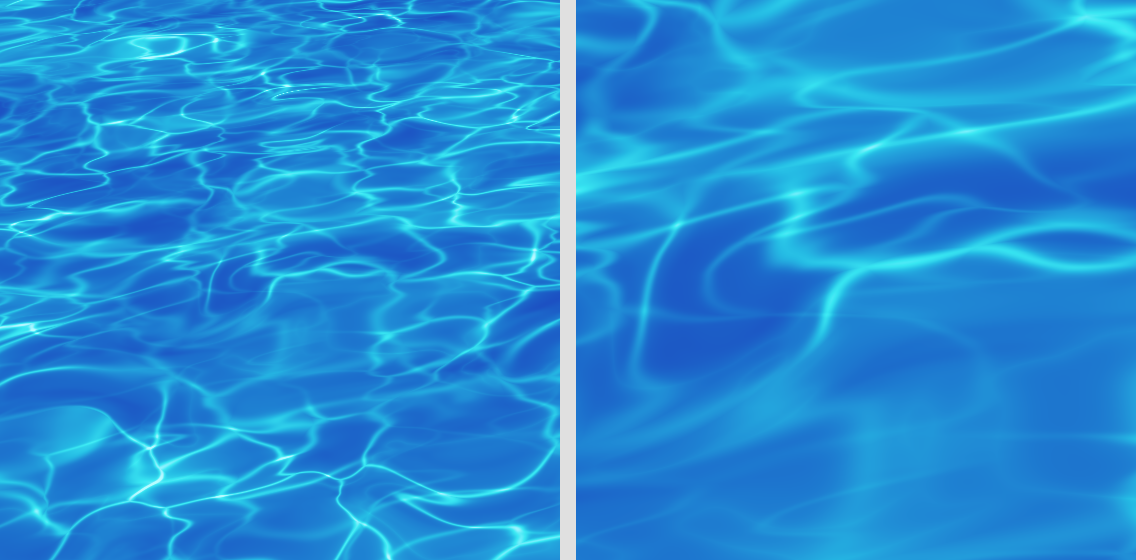
Left: the whole. Right: its middle third, enlarged.
This texture is drawn by a Shadertoy shader. Its source:

```glsl
vec2 hash2(vec2 p) {
    vec3 q = fract(p.xyx * vec3(0.1031, 0.1030, 0.0973));
    q += dot(q, q.yzx + 33.33);
    return fract((q.xx + q.yz) * q.zy);
}

float noise(vec2 p) {
    vec2 i = floor(p), f = fract(p);
    f = f * f * f * (f * (f * 6.0 - 15.0) + 10.0);
    return mix(mix(hash2(i).x, hash2(i + vec2(1, 0)).x, f.x),
               mix(hash2(i + vec2(0, 1)).x, hash2(i + vec2(1, 1)).x, f.x), f.y);
}

float fbm(vec2 p) {
    float sum = 0.0, amplitude = 0.5;
    for (int i = 0; i < 4; i++) {
        sum += amplitude * noise(p);
        p = mat2(1.6, 0.9, -0.9, 1.6) * p + 7.3;
        amplitude *= 0.5;
    }
    return sum / 0.9375;
}

// Gap between the two nearest cell centres: zero along the cell borders
float cellGap(vec2 p) {
    vec2 cell = floor(p), f = fract(p);
    float nearest = 9.0, second = 9.0;
    for (int y = -1; y <= 1; y++) {
        for (int x = -1; x <= 1; x++) {
            vec2 offset = vec2(x, y);
            float d = length(offset + 0.1 + 0.8 * hash2(cell + offset) - f);
            second = min(second, max(nearest, d));
            nearest = min(nearest, d);
        }
    }
    return second - nearest;
}

// Bends the light net the way surface waves do, mostly sideways
vec2 refractWaves(vec2 p) {
    vec2 broad = vec2(noise(p * 0.9 + 3.1), noise(p * 0.9 + 41.7)) - 0.5;
    p += broad * vec2(1.1, 0.8);
    vec2 fine = vec2(noise(p * vec2(1.1, 2.6) + 17.0), noise(p * 2.1 + 63.0)) - 0.5;
    p += fine * vec2(0.55, 0.3);
    p.x += 0.14 * (noise(p * vec2(2.0, 5.0) + 88.0) - 0.5);
    return p;
}

// Thin bright line with a soft halo
float caustic(float gap, float width) {
    float core = exp(-gap * gap / (width * width));
    return 0.7 * core + 0.3 * exp(-gap / (width * 3.0));
}

void mainImage(out vec4 fragColor, in vec2 fragCoord) {
    vec2 uv = fragCoord / iResolution.xy;

    // Receding water plane, tilted a little
    float depth = 1.0 / (1.8 - uv.y);
    vec2 plane = vec2((uv.x - 0.5) * 6.6, 20.0) * depth + vec2(20.0, 10.0);
    plane.y -= 0.3 * (plane.x - 20.0);
    vec2 water = refractWaves(plane);

    // Uneven blue body with faint folds
    float green = 0.415 + 0.42 * (fbm(water * vec2(0.8, 1.1) + 5.0) - 0.5);
    float fold = 1.0 - abs(2.0 * fbm(water * vec2(0.9, 1.4) + 29.0) - 1.0);
    green += 0.09 * pow(fold, 6.0);

    // Main net: sharp in places, wide and dim in others
    float focus = smoothstep(0.25, 0.75, noise(plane * 0.9 + 51.0));
    float width = mix(0.13, 0.055, focus) * mix(0.9, 1.5, uv.y);
    green += mix(0.16, 0.43, focus) * caustic(cellGap(water), width);

    // Finer, broken net crossing the first
    vec2 crossing = refractWaves(plane * vec2(1.25, 1.4) + 73.0);
    float patches = smoothstep(0.35, 0.8, noise(plane * 0.8 + 97.0));
    green += (0.05 + 0.3 * patches) * caustic(cellGap(crossing), 0.085 + 0.04 * uv.y);

    // Deep blue through cyan to white glints
    green = max(green, 0.29);
    float red = 0.11 + 0.03 * smoothstep(0.4, 0.7, green)
              + 0.07 * smoothstep(0.7, 0.9, green)
              + 0.5 * smoothstep(0.88, 1.15, green);
    float blue = 0.78 + 0.315 * (green - 0.37);
    green = min(green, 0.9 + 0.3 * max(green - 0.9, 0.0));
    fragColor = vec4(clamp(vec3(red, green, blue), 0.0, 1.0), 1.0);
}
```
